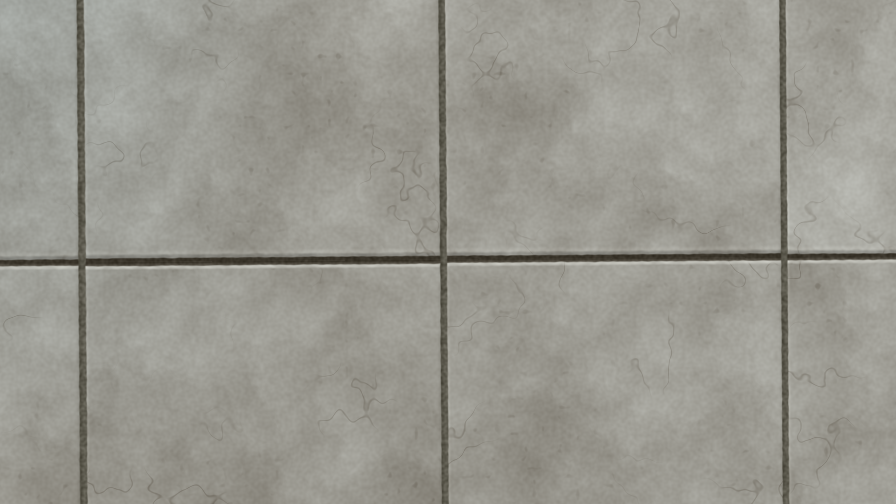
Give the GLSL for this texture, as a WebGL 2 fragment shader.

```glsl
#version 300 es
precision highp float;
// Worn grey stone floor tiles with recessed mortar joints, lit from below.

uniform vec2 u_resolution;
out vec4 outColor;

vec2 hash22(vec2 p) {
    vec3 q = fract(p.xyx * vec3(0.1031, 0.1030, 0.0973));
    q += dot(q, q.yzx + 33.33);
    return fract((q.xx + q.yz) * q.zy);
}

float cornerSlope(vec2 cell, vec2 offset) {
    float angle = 6.2832 * hash22(cell).x;
    return dot(vec2(cos(angle), sin(angle)), offset);
}

float gradientNoise(vec2 p) {
    vec2 i = floor(p), f = p - i;
    vec2 u = f * f * f * (f * (f * 6.0 - 15.0) + 10.0);
    vec2 e = vec2(1.0, 0.0);
    return mix(mix(cornerSlope(i, f), cornerSlope(i + e, f - e), u.x),
               mix(cornerSlope(i + e.yx, f - e.yx), cornerSlope(i + 1.0, f - 1.0), u.x), u.y);
}

float fbm(vec2 p) {
    float sum = 0.0, amplitude = 1.0;
    for (int i = 0; i < 5; i++) {
        sum += amplitude * gradientNoise(p);
        p = mat2(1.6, 1.2, -1.2, 1.6) * p + 7.3;
        amplitude *= 0.58;
    }
    return sum;
}

// Stone glaze: soft clouds, rough blotches, fine grain and hairline scratches
vec3 stone(vec2 p, vec2 tile) {
    vec2 q = p + 20.0 + tile * vec2(17.3, 11.7);
    float clouds = fbm(q * 3.2);
    float blotches = fbm(q * 13.0 + clouds);
    float grain = gradientNoise(q * 125.0) + 0.7 * gradientNoise(q * 67.0);
    float tone = 0.46 + 0.52 * clouds + 0.20 * blotches + 0.17 * grain;
    tone += 0.12 * (hash22(tile + 40.0).y - 0.5) + 0.22 * (p.y - 0.5);
    tone += 0.14 * smoothstep(1.1, 1.75, p.x);

    float vein = abs(gradientNoise(q * 9.0) + 0.35 * gradientNoise(q * 31.0));
    float worn = smoothstep(0.08, 0.35, gradientNoise(q * 5.0 + 31.0));
    tone -= 0.42 * worn * (1.0 - smoothstep(0.0, 0.035, vein));
    float pits = smoothstep(0.32, 0.6, gradientNoise(q * 58.0 + 9.0));
    tone -= 0.35 * pits * smoothstep(-0.2, 0.4, -clouds);

    vec3 color = mix(vec3(0.53, 0.52, 0.485), vec3(0.70, 0.705, 0.68), tone);
    vec3 coolTint = vec3(-0.016, 0.002, 0.012);
    return color + coolTint * (smoothstep(0.75, 0.0, p.x) * p.y - 0.2);
}

void main() {
    vec2 p = gl_FragCoord.xy / u_resolution.y;
    float pixel = 1.0 / u_resolution.y;

    // Slightly skewed grid: columns narrow to the right, rows tilt upwards
    float x = p.x - 0.880 + 0.007 * (p.y - 0.5);
    vec2 grid = vec2(1.438 * x + 0.061 * x * x, (p.y - 0.478 - 0.0075 * p.x) / 0.70);
    vec2 tile = floor(grid);
    vec2 joint = (grid - round(grid)) * vec2(0.695, 0.70);
    joint.y += 0.003 * (hash22(tile).x - 0.5);

    // Chipped joint edges
    float chip = 0.0011 * gradientNoise(p * 75.0) + 0.0008 * gradientNoise(p * 31.0);
    vec2 edge = abs(joint) - vec2(0.0068, 0.0062) + chip;
    vec2 mortar = 1.0 - smoothstep(-pixel, pixel, edge);

    // Bevels: bright upper rim, shaded lower rim, faint side rims
    vec3 color = stone(p, tile);
    float roughRim = 0.75 + 0.5 * gradientNoise(p * vec2(45.0, 90.0));
    float rim = 1.0 - smoothstep(0.003, 0.009, edge.y);
    float sideRim = 1.0 - smoothstep(0.001, 0.007, edge.x);
    if (joint.y < 0.0) {
        color = mix(color, vec3(0.80, 0.80, 0.77), rim * roughRim * 0.9);
    } else {
        color *= 1.0 - 0.20 * rim * roughRim;
        color += 0.035 * smoothstep(0.006, 0.010, edge.y) * (1.0 - smoothstep(0.010, 0.018, edge.y));
    }
    color += sideRim * roughRim * (joint.x > 0.0 ? 0.05 : -0.035);

    // Sandy mortar, in shadow along the horizontal joint
    float sand = 0.10 * gradientNoise(p * 140.0) + 0.06 * gradientNoise(p * 60.0);
    vec3 shadowMortar = mix(vec3(0.33, 0.31, 0.27), vec3(0.22, 0.20, 0.16),
                            smoothstep(-0.006, 0.001, joint.y));
    vec3 sideMortar = vec3(0.37, 0.36, 0.315) - 0.05 * smoothstep(0.002, -0.006, joint.x);
    color = mix(color, shadowMortar + 0.6 * sand, mortar.y);
    color = mix(color, sideMortar + sand, mortar.x);

    outColor = vec4(clamp(color, 0.0, 1.0), 1.0);
}
```
